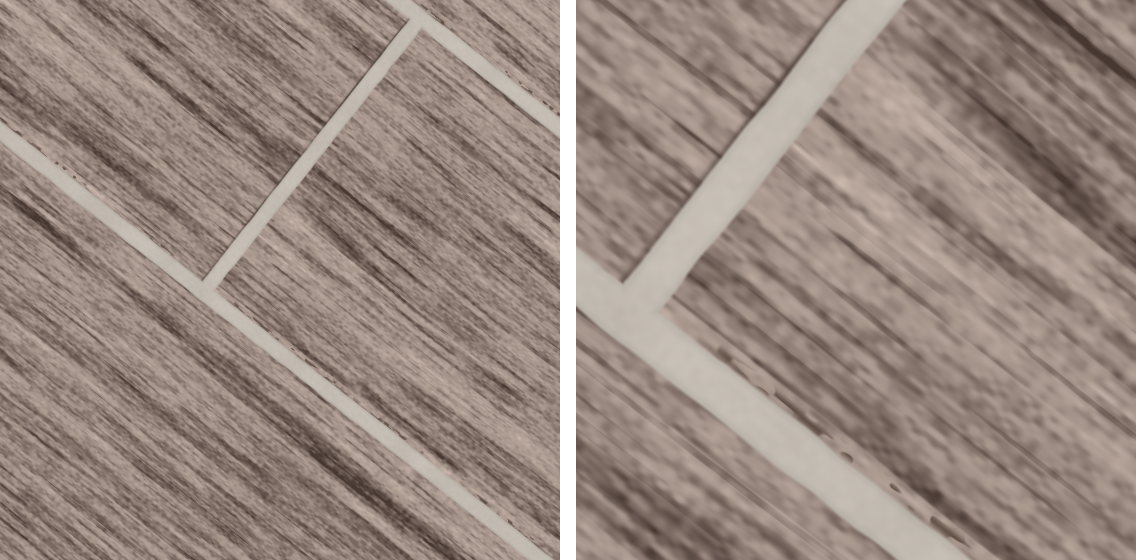
Left, the full canvas; right, a detail of the centre.
Reproduce this texture procedurally as a Shadertoy shader.

```glsl
// Grey-brown wood-look planks laid diagonally in running bond with pale grout.
// The canvas is rotated into plank axes; stretched value noise makes the grain,
// and distances to the plank borders give the joints and their chipped edges.

float hash(vec2 p) {
    vec3 q = fract(vec3(p.xyx) * 0.1031);
    q += dot(q, q.yzx + 33.33);
    return fract((q.x + q.y) * q.z);
}

float noise(vec2 p) {
    vec2 i = floor(p), f = fract(p);
    f = f * f * (3.0 - 2.0 * f);
    return mix(mix(hash(i), hash(i + vec2(1, 0)), f.x),
               mix(hash(i + vec2(0, 1)), hash(i + vec2(1, 1)), f.x), f.y);
}

// Soft stripe of the given width around a centre line
float band(float x, float centre, float width) {
    float d = (x - centre) / width;
    return exp(-d * d);
}

// Wood brightness; g is (along, across) the grain, q the position of the broad bands
float woodTone(vec2 g, float q, float ridged) {
    // Gentle bending of the fibres
    float bend = 0.016 * (noise(g * vec2(2.2, 5.0)) - 0.5);
    g.y += bend + 0.002 * noise(g * vec2(11.0, 30.0));
    q += bend;

    // Streaks from broad to fine, then speckle
    float tone = 0.74;
    tone += 0.24 * (noise(g * vec2(1.2, 14.0)) - 0.5);
    tone += 0.36 * (noise(g * vec2(1.8, 42.0) + 17.0) - 0.5);
    tone += 0.42 * (noise(g * vec2(3.5, 95.0) + 31.0) - 0.5);
    tone += 0.42 * (noise(g * vec2(9.0, 165.0) + 47.0) - 0.5);
    tone += 0.42 * (noise(g * vec2(36.0, 250.0) + 59.0) - 0.5);
    tone += 0.42 * (noise(g * vec2(150.0, 300.0) + 67.0) - 0.5);

    // Broad dark and pale figure
    float fade = 0.55 + 0.6 * noise(g * vec2(4.0, 9.0) + 71.0);
    tone -= fade * (0.36 * band(q, 0.083, 0.020) + 0.20 * band(q, 0.28, 0.016));
    tone += 0.10 * band(q, 0.18, 0.05);

    // Narrow dark pores, crisp and broken along their length
    float pore = smoothstep(0.62, 0.80, noise(g * vec2(2.6, 110.0) + 83.0));
    tone -= 0.50 * pore * noise(g * vec2(16.0, 60.0));
    float scratch = smoothstep(0.70, 0.86, noise(g * vec2(7.0, 190.0) + 91.0));
    tone -= 0.28 * scratch;

    // Beaded pale ridges
    float ridge = smoothstep(0.70, 0.90, noise(g * vec2(0.9, 85.0) + 97.0));
    tone += 0.36 * ridged * ridge * noise(g * vec2(85.0, 130.0));

    // Compress the highlights so that the shadows carry the contrast
    return tone < 0.8 ? max(tone, -0.15) : 0.8 + 0.55 * (tone - 0.8);
}

void mainImage(out vec4 fragColor, in vec2 fragCoord) {
    float pixel = 1.0 / iResolution.y;
    vec2 p = fragCoord * pixel - vec2(0.36, 0.481);

    // Plank axes: x along, y across
    vec2 board = vec2(dot(p, vec2(0.784, -0.621)), dot(p, vec2(0.621, 0.784)));
    float pitch = 0.625;
    float row = floor(board.y / pitch);
    float across = board.y - row * pitch;
    float along = board.x - 0.004 + row;
    float column = floor(along / 2.0);
    float ridged = mod(row, 2.0);

    // Each plank is cut from a different part of the grain
    vec2 shift = 19.0 * vec2(hash(vec2(row, column) + 5.0), hash(vec2(column, row) + 9.0));
    float tone = woodTone(board + shift, across + 0.46 * row, ridged);
    vec3 color = mix(vec3(0.335, 0.275, 0.25), vec3(0.72, 0.65, 0.61), tone);

    // Signed offset to the end joint, distance to the long joint
    float endOffset = along - 2.0 * round(along / 2.0);
    float longGap = min(across, pitch - across);

    // Broken dark chips above long joints, thin shadow beside end joints
    float chip = smoothstep(0.48, 0.70, noise(vec2(board.x * 125.0, across * 260.0 + row)));
    chip *= smoothstep(0.30, 0.60, noise(vec2(board.x * 9.0, row)));
    color = mix(color, vec3(0.30, 0.24, 0.20), 0.75 * chip * band(across, 0.018, 0.003));
    float shadow = 0.3 + 0.7 * noise(vec2(board.y * 28.0, 3.0));
    color = mix(color, vec3(0.25, 0.20, 0.18), 0.8 * shadow * band(endOffset, -0.0145, 0.0025));

    // Grout with slightly uneven edges and faint mottling
    float wobble = 0.0022 * (noise(board * 38.0) - 0.5);
    float gap = min(abs(endOffset) + 0.0005, longGap) - 0.0142 + wobble;
    float soft = max(pixel, 0.0014);
    vec3 grout = vec3(0.765, 0.735, 0.698) + 0.03 * (noise(board * 24.0) - 0.5)
               + 0.02 * (noise(board * 190.0) - 0.5);
    grout *= 1.0 - 0.05 * smoothstep(-0.006, 0.0, gap);
    color = mix(grout, color, smoothstep(-soft, soft, gap));

    fragColor = vec4(color, 1.0);
}
```
